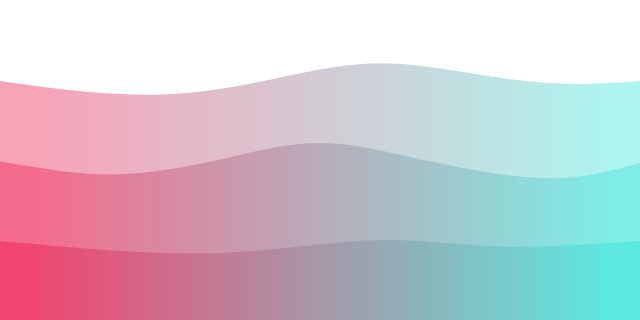
This background is drawn by a Shadertoy shader. Its source:

```glsl
const vec3 PAPER = vec3(1.0);
const vec3 PINK = vec3(0.945, 0.275, 0.440);
const vec3 TEAL = vec3(0.362, 0.910, 0.875);
const float GRADIENT_START = 0.05;
const float GRADIENT_END = 0.95;
const float BACK_OPACITY = 0.50;
const float MIDDLE_OPACITY = 0.60;
const float FRONT_OPACITY = 1.0;

// Wave crests as knots: x, height, slope
const int KNOTS = 7;
const vec3 BACK_WAVE[KNOTS] = vec3[KNOTS](
    vec3(0.0, 0.747, -0.30), vec3(0.234, 0.704, 0.0),
    vec3(0.417, 0.749, 0.42), vec3(0.594, 0.802, 0.0),
    vec3(0.742, 0.769, -0.32), vec3(0.899, 0.738, 0.0),
    vec3(1.0, 0.747, 0.17));
const vec3 MIDDLE_WAVE[KNOTS] = vec3[KNOTS](
    vec3(0.0, 0.495, -0.30), vec3(0.169, 0.455, 0.0),
    vec3(0.333, 0.497, 0.43), vec3(0.499, 0.553, 0.0),
    vec3(0.667, 0.498, -0.42), vec3(0.866, 0.443, 0.0),
    vec3(1.0, 0.491, 0.56));
const vec3 FRONT_WAVE[KNOTS] = vec3[KNOTS](
    vec3(0.0, 0.247, -0.18), vec3(0.306, 0.208, 0.0),
    vec3(0.456, 0.227, 0.21), vec3(0.609, 0.250, 0.0),
    vec3(0.703, 0.240, -0.15), vec3(0.801, 0.229, 0.0),
    vec3(1.0, 0.247, 0.13));

// Cubic Hermite curve between two knots
float hermite(vec3 a, vec3 b, float x) {
    float width = b.x - a.x;
    float t = (x - a.x) / width;
    float s = 1.0 - t;
    float ease = t * t * (3.0 - 2.0 * t);
    return mix(a.y, b.y, ease) + width * t * s * (a.z * s - b.z * t);
}

float waveHeight(vec3 knots[KNOTS], float x) {
    float height = knots[0].y;
    for (int i = 0; i < KNOTS - 1; i++) {
        if (x >= knots[i].x) height = hermite(knots[i], knots[i + 1], x);
    }
    return height;
}

// Antialiased coverage below a crest
float below(float height, float y) {
    return clamp((height - y) * iResolution.y + 0.5, 0.0, 1.0);
}

void mainImage(out vec4 fragColor, in vec2 fragCoord) {
    vec2 uv = fragCoord / iResolution.xy;

    // Shared horizontal gradient
    float blend = (uv.x - GRADIENT_START) / (GRADIENT_END - GRADIENT_START);
    vec3 tint = mix(PINK, TEAL, clamp(blend, 0.0, 1.0));

    // Translucent waves, back to front
    vec3 color = PAPER;
    color = mix(color, tint, BACK_OPACITY * below(waveHeight(BACK_WAVE, uv.x), uv.y));
    color = mix(color, tint, MIDDLE_OPACITY * below(waveHeight(MIDDLE_WAVE, uv.x), uv.y));
    color = mix(color, tint, FRONT_OPACITY * below(waveHeight(FRONT_WAVE, uv.x), uv.y));

    fragColor = vec4(color, 1.0);
}
```
